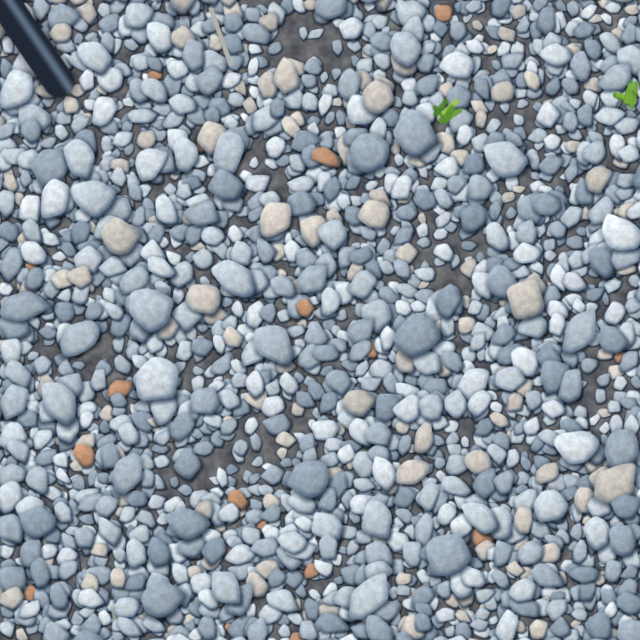
Give the GLSL for this texture, as a Shadertoy shader.

```glsl
const float TAU = 6.2832;

float hash(vec2 p) {
    vec3 q = fract(p.xyx * 0.1031);
    q += dot(q, q.yzx + 33.33);
    return fract((q.x + q.y) * q.z);
}

float cornerSlope(vec2 corner, vec2 offset) {
    float angle = TAU * hash(corner + 0.37);
    return dot(vec2(cos(angle), sin(angle)), offset);
}

// Gradient noise, roughly -0.7 to 0.7
float noise(vec2 p) {
    vec2 i = floor(p), f = fract(p);
    vec2 u = f * f * f * (f * (f * 6.0 - 15.0) + 10.0);
    vec2 e = vec2(1, 0);
    return mix(mix(cornerSlope(i, f), cornerSlope(i + e, f - e), u.x),
               mix(cornerSlope(i + e.yx, f - e.yx), cornerSlope(i + 1.0, f - 1.0), u.x), u.y);
}

// Rounded irregular polygon: 1 on its edge, 0 at its centre
float stoneOutline(vec2 v, vec2 key) {
    float sum = 0.0;
    for (int k = 0; k < 7; k++) {
        vec2 side = key + float(k) * 3.17;
        float angle = (float(k) + 0.8 * hash(side)) * TAU / 7.0;
        float reach = mix(0.76, 1.08, hash(side + 0.53));
        float along = dot(v, vec2(cos(angle), sin(angle))) / reach;
        sum += pow(max(along, 0.0), 9.0);
    }
    return pow(sum, 1.0 / 9.0);
}

vec3 stoneColor(vec2 key) {
    vec3 color = mix(vec3(0.53, 0.59, 0.65), vec3(0.87, 0.90, 0.92), hash(key + 4.41));
    float kind = hash(key + 6.83);
    color = mix(color, vec3(0.83, 0.78, 0.72), 0.7 * step(0.88, kind));
    return mix(color, vec3(0.74, 0.54, 0.41), 0.85 * step(0.988, kind));
}

// One jittered grid of stones, each with its contact shadow
void paintStones(inout vec3 color, vec2 p, float cell, float density, float seed) {
    vec2 q = p / cell, home = floor(q);
    float grain = noise(p * 95.0) + 0.6 * noise(p * 210.0);
    for (int j = 1; j >= -1; j--)
    for (int i = -1; i <= 1; i++) {
        vec2 id = home + vec2(i, j), key = id + seed;
        float cover = 1.0 - 0.6 * smoothstep(0.12, 0.42, noise(id * cell * 6.0 + 3.0));
        if (hash(key + 8.29) > density * cover) continue;

        vec2 jitter = vec2(hash(key + 1.31), hash(key + 2.77)) - 0.5;
        float radius = mix(0.42, 0.66, hash(key + 3.59));
        vec2 v = (q - id - 0.5 - 0.65 * jitter) / radius;
        if (dot(v, v) > 3.2) continue;

        float turn = TAU * hash(key + 5.13), c = cos(turn), s = sin(turn);
        float stretch = mix(1.0, 1.5, hash(key + 7.67));
        float d = stoneOutline(mat2(c, -s, s, c) * v * vec2(0.92, stretch), key);
        float soft = max(0.0022, 0.7 / iResolution.y) / (cell * radius);
        float light = dot(v, vec2(-0.45, 0.75));

        float halo = smoothstep(1.38, 0.95, d) * clamp(0.5 - 0.4 * light, 0.1, 0.85);
        color *= 1.0 - halo * vec3(0.85, 0.78, 0.70);

        vec3 stone = stoneColor(key) * (1.0 + 0.16 * light + 0.11 * grain);
        float rim = smoothstep(0.58, 1.05, d) * clamp(0.5 - 0.6 * light, 0.05, 1.0);
        stone *= mix(vec3(1), vec3(0.46, 0.55, 0.66), rim);
        color = mix(color, stone, smoothstep(1.0 + soft, 1.0 - soft, d));
    }
}

// x: distance to the segment, y: signed side of it
vec2 segment(vec2 p, vec2 a, vec2 b) {
    vec2 ab = b - a, ap = p - a;
    float along = clamp(dot(ap, ab) / dot(ab, ab), 0.0, 1.0);
    return vec2(length(ap - ab * along), dot(ap, vec2(-ab.y, ab.x)) / length(ab));
}

void paintSprig(inout vec3 color, vec2 p, vec2 root) {
    for (int k = 0; k < 6; k++) {
        vec2 key = root * 40.0 + float(k) * 2.3;
        float angle = 0.4 + 2.3 * hash(key);
        vec2 base = root + 0.018 * (vec2(hash(key + 0.7), hash(key + 1.9)) - 0.5);
        vec2 tip = base + 0.026 * vec2(cos(angle), sin(angle));
        vec3 leaf = mix(vec3(0.28, 0.50, 0.15), vec3(0.64, 0.82, 0.30), hash(key + 3.1));
        color = mix(color, leaf, 0.85 * smoothstep(0.006, 0.002, segment(p, base, tip).x));
    }
}

void mainImage(out vec4 fragColor, in vec2 fragCoord) {
    vec2 p = fragCoord / iResolution.y;

    // Damp soil between the stones
    float soil = noise(p * 40.0) + 0.5 * noise(p * 110.0);
    vec3 color = mix(vec3(0.27, 0.28, 0.31), vec3(0.50, 0.50, 0.50), 0.5 + 0.7 * soil);

    // Gravel, from fine to coarse
    paintStones(color, p, 1.0 / 46.0, 0.95, 11.0);
    paintStones(color, p, 1.0 / 34.0, 0.80, 87.0);
    paintStones(color, p, 1.0 / 26.0, 0.50, 153.0);
    paintStones(color, p, 1.0 / 18.0, 0.15, 219.0);

    // Green sprigs and a dry straw
    paintSprig(color, p, vec2(0.69, 0.815));
    paintSprig(color, p, vec2(0.985, 0.84));
    float straw = segment(p, vec2(0.33, 0.985), vec2(0.36, 0.90)).x;
    color = mix(color, vec3(0.70, 0.70, 0.68), smoothstep(0.005, 0.002, straw));

    // Dark rod in the corner, glossy along its upper side
    vec2 rod = segment(p, vec2(-0.03, 1.05), vec2(0.092, 0.872));
    color *= 1.0 - 0.4 * smoothstep(0.04, 0.02, rod.x);
    vec3 rodColor = mix(vec3(0.13, 0.16, 0.21), vec3(0.37, 0.44, 0.52),
                        smoothstep(0.012, 0.0, abs(rod.y - 0.008)));
    color = mix(color, rodColor, smoothstep(0.026, 0.022, rod.x));

    fragColor = vec4(clamp(color, 0.0, 1.0), 1.0);
}
```
